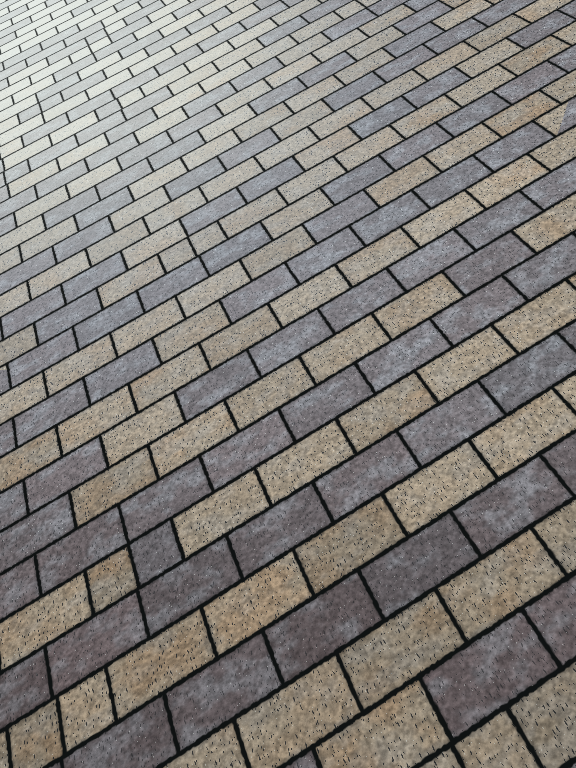
Give the GLSL for this texture, as a WebGL 2 fragment shader.

```glsl
#version 300 es
precision highp float;
uniform vec2 u_resolution;
out vec4 outColor;

// Perspective of the ground plane
const float ASPECT = 4.0 / 3.0;
const vec3 HORIZON = vec3(0.44, -1.0, 1.922);
const vec2 ROW_SCALE = vec2(-3.222, 32.44);
const float ROW_START = -16.95;
const float BRICK_SCALE = 10.5;
const float CROSS_VANISH_X = -0.156;
const float BRICK_START = -1.93;

// Brick sizes, measured in row widths
const float BRICK_LENGTH = 2.0;
const float HALF_JOINT = 0.037;
const float SPLIT_CHANCE = 0.035;
const float SWAP_CHANCE = 0.02;

// Colours
const vec3 TAN = vec3(0.60, 0.555, 0.485);
const vec3 OCHRE = vec3(0.59, 0.47, 0.35);
const vec3 PURPLE = vec3(0.395, 0.378, 0.390);
const vec3 RUST = vec3(0.41, 0.355, 0.355);
const vec3 FILM = vec3(0.60, 0.63, 0.66);
const vec3 SKY = vec3(0.69, 0.735, 0.78);
const vec3 GLARE = vec3(0.89, 0.92, 0.905);
const vec3 JOINT = vec3(0.06, 0.07, 0.07);
const vec3 PIT = vec3(0.16, 0.17, 0.18);

float hash(vec2 p) {
  vec3 q = fract(vec3(p.xyx) * 0.1031);
  q += dot(q, q.yzx + 33.33);
  return fract((q.x + q.y) * q.z);
}

float noise(vec2 p) {
  vec2 i = floor(p), f = fract(p);
  f = f * f * (3.0 - 2.0 * f);
  return mix(mix(hash(i), hash(i + vec2(1, 0)), f.x),
             mix(hash(i + vec2(0, 1)), hash(i + vec2(1, 1)), f.x), f.y);
}

float fbm(vec2 p) {
  float sum = 0.0, gain = 0.5;
  for (int i = 0; i < 4; i++) {
    sum += gain * noise(p);
    p = p * 2.03 + 17.7;
    gain *= 0.5;
  }
  return sum / 0.9375;
}

// Short pits scratched across the brick, one per scattered cell
float pits(vec2 p, vec2 density, float chance) {
  vec2 g = p * density, id = floor(g);
  vec2 c = vec2(hash(id + 3.1), hash(id + 8.7)) * 0.4 + 0.3;
  vec2 d = fract(g) - c;
  d.x += d.y * (hash(id + 5.3) - 0.5) * 0.7;
  float size = mix(0.45, 1.0, hash(id + 1.9));
  float mark = 1.0 - smoothstep(0.45, 1.0, length(d / (vec2(0.2, 0.32) * size)));
  return mark * step(hash(id), chance);
}

void main() {
  vec2 p = gl_FragCoord.xy / u_resolution * vec2(1.0, ASPECT);

  // Ground coordinates: x along the rows, y across them
  float depth = dot(HORIZON, vec3(p, 1.0));
  vec2 ground = vec2(BRICK_SCALE * (p.x - CROSS_VANISH_X) / depth + BRICK_START,
                     dot(ROW_SCALE, vec2(p.x, 1.0)) / depth + ROW_START);
  vec2 q = ground * vec2(BRICK_LENGTH, 1.0);
  vec2 blur = fwidth(q) * 0.45;
  float detail = 1.0 - smoothstep(0.04, 0.16, max(blur.x, blur.y));

  // Running bond, with a few bricks cut in half
  float row = floor(ground.y + 0.5);
  float odd = mod(row, 2.0);
  float along = ground.x + 0.5 * odd + 0.05 * (hash(vec2(row, 71.0)) - 0.5);
  vec2 id = vec2(floor(along), row) + 60.0;
  vec2 local = vec2((fract(along) - 0.5) * BRICK_LENGTH, ground.y - row);
  vec2 halfSize = vec2(0.5 * BRICK_LENGTH, 0.5);
  if (hash(id + 41.0) < SPLIT_CHANCE) {
    id.x += 0.37 * sign(local.x);
    local.x = abs(local.x) - 0.5;
    halfSize.x = 0.5;
  }
  vec2 ragged = (vec2(noise(q * 19.0), noise(q * 19.0 + 50.0)) - 0.5) * 0.024 * detail;
  vec2 inside = halfSize - HALF_JOINT - abs(local) + ragged;
  vec2 cover = smoothstep(-blur - 0.006, blur + 0.006, inside);
  float face = cover.x * cover.y;

  // Light reflected from the far left corner
  vec2 fromLight = vec2(p.x * 0.8, ASPECT - p.y);
  float sheen = exp(-3.3 * dot(fromLight, fromLight));

  // Row tone and variation of single bricks
  float swapped = step(hash(id + 9.0), SWAP_CHANCE + 0.3 * sheen);
  float dark = abs(odd - swapped);
  float stain = fbm(q * vec2(1.3, 2.0) + id * 3.7);
  float tint = hash(id + 23.0);
  vec3 light = mix(TAN, OCHRE, 0.55 * tint * smoothstep(0.35, 0.7, stain));
  vec3 deep = mix(PURPLE, RUST, 0.6 * tint);
  vec3 color = mix(light, deep, dark) * mix(0.93, 1.07, hash(id + 5.0));
  float film = smoothstep(0.4, 0.75, fbm(q * vec2(2.5, 4.0) + 9.0));
  float wet = smoothstep(0.1, 0.75, p.y);
  color = mix(color, FILM, film * mix(0.2, 0.4, dark) + 0.2 * wet * dark);

  // Grain, pits and pale specks
  color *= 1.0 + (fbm(q * vec2(16.0, 18.0)) - 0.5) * 0.65 * detail;
  float marks = max(pits(q, vec2(13.0, 6.0), 0.36), pits(q + 4.3, vec2(21.0, 10.0), 0.32));
  color = mix(color, PIT, marks * detail * mix(0.85, 0.55, dark));
  float specks = pits(q + 31.0, vec2(20.0, 18.0), 0.07);
  color = mix(color, GLARE, 0.5 * specks * detail);
  color *= mix(0.87, 1.0, smoothstep(0.0, 0.07, min(inside.x, inside.y)));

  // Sheen bleaches the faces and softly lifts the joints
  vec3 shine = mix(SKY, GLARE, smoothstep(0.3, 0.8, sheen));
  color = mix(color, shine, sheen * mix(0.9, 0.78, dark));
  color *= mix(0.9, 1.05, smoothstep(0.0, 0.9, p.y));
  vec3 joint = mix(JOINT, GLARE * 0.42, sheen * sheen * 0.6);
  outColor = vec4(mix(joint, color, face), 1.0);
}
```
